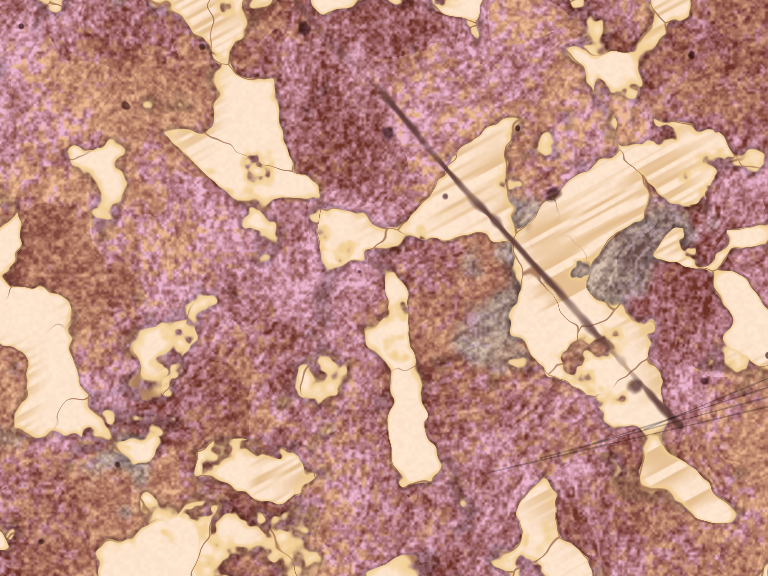
A Shadertoy shader for this texture:

```glsl
// Etched steel under a microscope: cream ferrite grains in brown and mauve pearlite.
// Soft Voronoi cells give rounded grains and colonies; stretched noise gives
// lamellae, and a few pits and polishing scratches lie on top.

struct Grains {
    float edge;   // signed distance to the ferrite border, in cells
    float gap;    // distance difference of the two nearest sites
    vec3 id;      // random values of the nearest site
    vec3 blend;   // random values, smoothed across borders
};

vec3 hash3(vec2 p) {
    vec3 q = fract(vec3(p.xyx) * vec3(0.1031, 0.1030, 0.0973));
    q += dot(q, q.yxz + 33.33);
    return fract((q.xxy + q.yzz) * q.zyx);
}

float noise(vec2 p) {
    vec2 i = floor(p), f = fract(p);
    f = f * f * (3.0 - 2.0 * f);
    return mix(mix(hash3(i).x, hash3(i + vec2(1, 0)).x, f.x),
               mix(hash3(i + vec2(0, 1)).x, hash3(i + vec2(1, 1)).x, f.x), f.y);
}

float fbm(vec2 p) {
    float sum = 0.0, amp = 0.533;
    for (int i = 0; i < 4; i++) {
        sum += amp * noise(p);
        p = mat2(1.6, 1.2, -1.2, 1.6) * p + 7.3;
        amp *= 0.5;
    }
    return sum;
}

mat2 rotate(float a) {
    return mat2(cos(a), -sin(a), sin(a), cos(a));
}

// Elongated cells, each with its own direction; ferrite runs in loose chains
Grains findGrains(vec2 p) {
    const float SHARP = 14.0;
    vec2 cell = floor(p);
    float ferrite = 1e-9, pearlite = 1e-9, near = 9.0, second = 9.0;
    vec3 id = vec3(0), blend = vec3(0);
    for (int y = -2; y <= 2; y++)
    for (int x = -2; x <= 2; x++) {
        vec2 c = cell + vec2(x, y);
        vec3 h = hash3(c + 50.0);
        vec2 site = c + 0.05 + 0.9 * h.xy;
        float d = length(rotate(h.x * 40.0) * (p - site) * vec2(1.35, 0.74));
        float w = exp(-SHARP * d);
        float chain = fract(dot(c, vec2(0.38, 0.27)) + 0.45 * h.z);
        if (chain > 0.7) ferrite += w; else pearlite += w;
        blend += w * h;
        if (d < near) { second = near; near = d; id = h; }
        else second = min(second, d);
    }
    return Grains(log(ferrite / pearlite) / (2.0 * SHARP), second - near,
                  id, blend / (ferrite + pearlite));
}

vec3 pearliteColor(vec2 p, vec2 warp) {
    Grains colony = findGrains((p + warp) * 4.6 + 31.0);
    vec3 tone = mix(colony.blend, colony.id, 0.4);
    vec2 q = rotate(0.6 + 2.0 * (colony.id.x - 0.5)) * (p + 0.7 * warp);
    float lamellae = 0.55 * noise(q * vec2(22, 110)) + 0.45 * noise(q * vec2(55, 190));
    float speckle = 0.55 * noise(p * 130.0) + 0.45 * noise(p * 230.0 + 9.0);
    float light = 0.47 + 1.2 * (tone.y - 0.5) + 1.7 * (fbm(p * 10.0) - 0.5)
                + 1.8 * (lamellae - 0.5) + 2.8 * (speckle - 0.5);
    light = clamp(light, -1.1, 1.8);
    vec3 warm = mix(vec3(0.67, 0.45, 0.37), vec3(0.81, 0.60, 0.48), light);
    vec3 mauve = mix(vec3(0.62, 0.39, 0.40), vec3(0.79, 0.57, 0.63), light);
    float hue = fbm(p * 7.0 + 20.0) + 0.35 * (tone.x - 0.5)
              + 0.5 * (noise(p * 95.0) - 0.5);
    vec3 col = mix(warm, mauve, smoothstep(0.42, 0.66, hue));
    // Rare blue-grey stain
    float stain = smoothstep(0.70, 0.78, fbm(p * 5.0 + 63.0));
    return mix(col, vec3(0.55, 0.53, 0.52) + 0.15 * light, 0.6 * stain);
}

vec3 ferriteColor(vec2 p, Grains g, float edge) {
    vec3 col = vec3(0.995, 0.895, 0.805) + 0.03 * (noise(p * 170.0) - 0.5);
    float polish = noise(rotate(0.5) * p * vec2(9, 150));
    float worn = smoothstep(0.5, 0.7, noise(p * 6.0 + 3.0));
    col = mix(col, vec3(0.90, 0.75, 0.57), worn * smoothstep(0.35, 0.9, polish));
    float rim = 1.0 - smoothstep(0.001, 0.008, edge);
    col = mix(col, vec3(0.94, 0.80, 0.55), 0.85 * rim);
    float border = 1.0 - smoothstep(0.004, 0.032, g.gap);
    return mix(col, vec3(0.62, 0.42, 0.30), 0.8 * border * smoothstep(0.2, 0.5, noise(p * 17.0)));
}

// Soft line from a to b, with a ragged width
float scratch(vec2 p, vec2 a, vec2 b, float width) {
    vec2 ab = b - a;
    float t = clamp(dot(p - a, ab) / dot(ab, ab), 0.0, 1.0);
    float d = length(p - a - t * ab);
    return 1.0 - smoothstep(0.2 * width, width * (0.4 + 1.4 * noise(p * 45.0)), d);
}

void mainImage(out vec4 fragColor, in vec2 fragCoord) {
    vec2 p = fragCoord / iResolution.y;
    vec2 warp = 0.13 * (vec2(fbm(p * 8.0), fbm(p * 8.0 + 40.0)) - 0.5);
    Grains g = findGrains((p + warp) * 8.0);

    // Ragged border, with small inclusions of each phase in the other
    float edge = g.edge / 8.0 + 0.005 * (noise(p * 60.0) - 0.5);
    edge = min(edge, 0.09 * (0.68 - fbm(p * 13.0 + 5.0)));
    edge = max(edge, 0.09 * (fbm(p * 11.0 + 80.0) - 0.73));

    // Grains over the pearlite, which darkens at their border
    vec3 col = pearliteColor(p, warp);
    col *= 1.0 - 0.2 * smoothstep(-0.009, -0.002, edge);
    col = mix(col, ferriteColor(p, g, edge), smoothstep(-0.0015, 0.0015, edge));

    // Scattered dark pits
    vec2 cell = floor(p * 7.0);
    vec3 h = hash3(cell + 120.0);
    float radius = mix(0.005, 0.017, h.x * h.x);
    float d = length(p - (cell + 0.25 + 0.5 * h.xy) / 7.0) + 0.008 * (noise(p * 80.0) - 0.5);
    float pit = 0.6 * (1.0 - smoothstep(0.4 * radius, radius, d));
    col *= 1.0 - pit * step(0.75, h.z) * vec3(0.85, 1.0, 0.95);

    // One deep broken scratch and a few fine ones
    vec2 bent = p + 0.012 * (vec2(noise(p * 9.0), noise(p * 9.0 + 30.0)) - 0.5);
    float deep = scratch(bent, vec2(0.50, 1.01), vec2(1.18, 0.26), 0.008);
    col = mix(col, vec3(0.36, 0.22, 0.21), deep * smoothstep(0.1, 0.7, noise(p * 13.0)) * 0.9);
    for (int i = 0; i < 4; i++) {
        float k = float(i);
        float fine = scratch(p, vec2(0.85 + 0.09 * k, 0.18 + 0.025 * k),
                             vec2(1.36, 0.30 + 0.018 * k), 0.002);
        col *= 1.0 - 0.25 * fine;
    }
    fragColor = vec4(clamp(col, 0.0, 1.0), 1.0);
}
```
